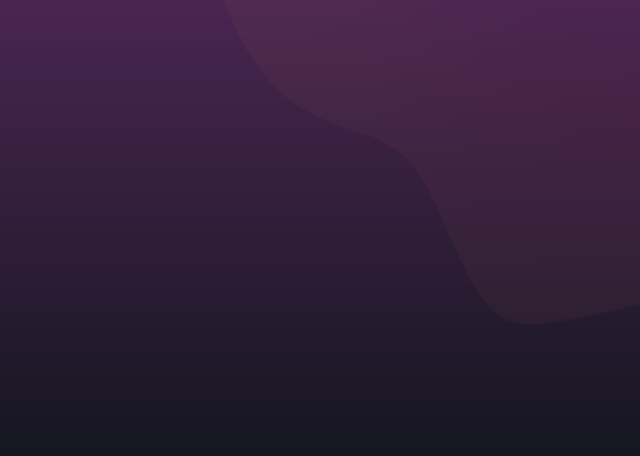
A WebGL 1 fragment shader for this background:

```glsl
precision highp float;

uniform vec2 u_resolution;

// Vertical backdrop
const vec3 TOP_COLOR = vec3(0.290, 0.145, 0.315);
const vec3 BOTTOM_COLOR = vec3(0.082, 0.087, 0.127);

// Translucent wave
const vec3 WAVE_WARM = vec3(0.600, 0.370, 0.350);
const vec3 WAVE_CRIMSON = vec3(0.600, 0.200, 0.290);
const float WAVE_OPACITY = 0.08;
const float CORNER_FADE = 0.65;
const float EDGE_SOFTNESS = 0.003;

// Wave outline, in fractions of the canvas
const float WAVE_START = 0.349;
const float SHOULDER_DEPTH = 0.31;
const float SHOULDER_WIDTH = 0.085;
const float DROP_CENTER = 0.702;
const float DROP_DEPTH = 0.42;
const float DROP_WIDTH = 0.033;
const float LIFT_START = 0.78;
const float LIFT_SLOPE = 0.32;
const float LIFT_EASE = 0.03;

// Depth of the wave below the top edge: rounded shoulder, steep drop, gentle lift
float waveDepth(float x) {
  float shoulder = SHOULDER_DEPTH * (1.0 - exp((WAVE_START - x) / SHOULDER_WIDTH));
  float drop = DROP_DEPTH / (1.0 + exp((DROP_CENTER - x) / DROP_WIDTH));
  float run = max(x - LIFT_START, 0.0);
  float lift = LIFT_SLOPE * run * run / (run + LIFT_EASE);
  return shoulder + drop - lift;
}

// Coverage from the approximate distance to the outline, in canvas heights
float waveMask(vec2 p, float aspect) {
  float stepX = 0.002;
  float slope = (waveDepth(p.x + stepX) - waveDepth(p.x - stepX)) / (2.0 * stepX * aspect);
  float dist = (p.y - waveDepth(p.x)) / sqrt(1.0 + slope * slope);
  float soft = max(EDGE_SOFTNESS, 0.75 / u_resolution.y);
  return 1.0 - smoothstep(-soft, soft, dist);
}

void main() {
  vec2 uv = gl_FragCoord.xy / u_resolution;
  vec2 p = vec2(uv.x, 1.0 - uv.y);
  float aspect = u_resolution.x / u_resolution.y;

  vec3 color = mix(TOP_COLOR, BOTTOM_COLOR, p.y);

  // Warm tint turns crimson to the right and thins out in the top corner
  float crimson = smoothstep(0.45, 1.0, p.x) * (1.0 - smoothstep(0.25, 0.65, p.y));
  float corner = 1.0 - smoothstep(0.0, 0.55, length((p - vec2(1.0, 0.0)) * vec2(1.0, 2.0)));
  float opacity = WAVE_OPACITY * (1.0 - CORNER_FADE * corner);
  vec3 tint = mix(WAVE_WARM, WAVE_CRIMSON, crimson);
  color = mix(color, tint, opacity * waveMask(p, aspect));

  gl_FragColor = vec4(color, 1.0);
}
```
